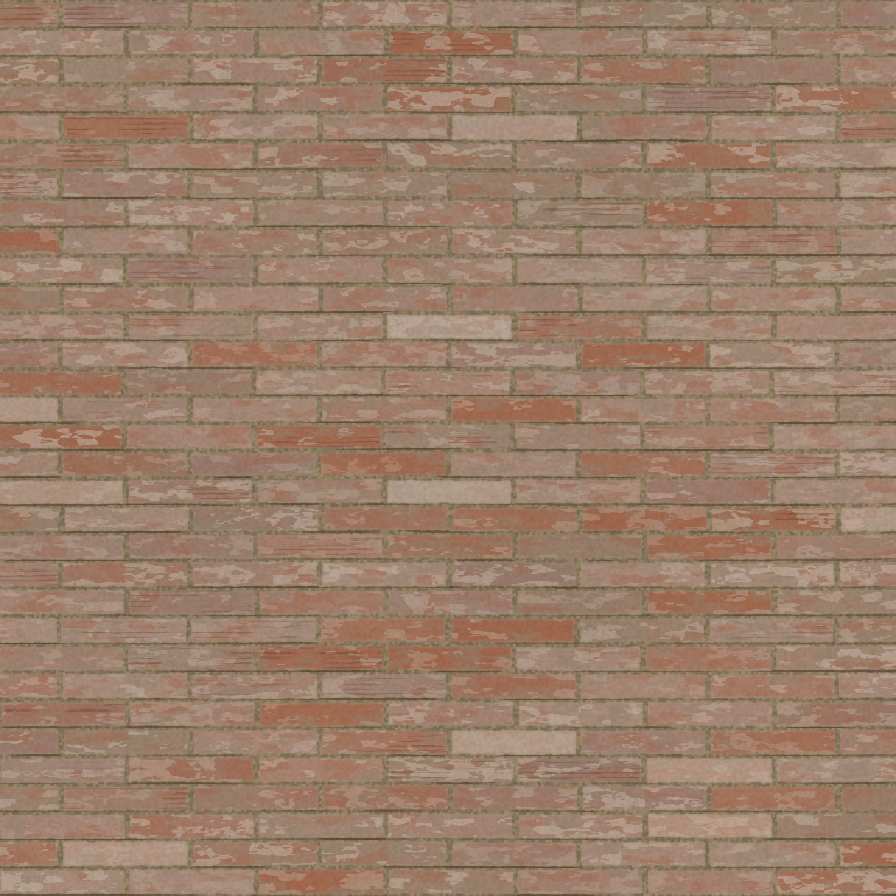
Give the GLSL for this texture, as a Shadertoy shader.

```glsl
const float ROWS = 32.0;
const float COLUMNS = 6.92;
const vec2 PITCH = vec2(1.0 / COLUMNS, 1.0 / ROWS);

const vec3 PINK   = vec3(0.625, 0.505, 0.445);
const vec3 PALE   = vec3(0.670, 0.590, 0.530);
const vec3 OLIVE  = vec3(0.570, 0.500, 0.420);
const vec3 RED    = vec3(0.620, 0.400, 0.300);
const vec3 MAUVE  = vec3(0.570, 0.465, 0.425);
const vec3 LIME   = vec3(0.735, 0.665, 0.600);
const vec3 MORTAR = vec3(0.530, 0.465, 0.360);
const vec3 SHADOW = vec3(0.360, 0.280, 0.190);

float hash(vec2 p) {
    vec3 q = fract(p.xyx * 0.1031);
    q += dot(q, q.yzx + 33.33);
    return fract((q.x + q.y) * q.z);
}

// Cellular noise: random cell values blended by distance to their points
float cellular(vec2 p, float sharpness) {
    vec2 cell = floor(p);
    float sum = 0.0, total = 0.0;
    for (int j = -1; j <= 1; j++) {
        for (int i = -1; i <= 1; i++) {
            vec2 id = cell + vec2(i, j);
            vec2 offset = id + 0.2 + 0.6 * vec2(hash(id), hash(id + 41.0)) - p;
            float weight = exp(-sharpness * dot(offset, offset));
            sum += weight * hash(id + 83.0);
            total += weight;
        }
    }
    return sum / total;
}

float layeredCells(vec2 p, float sharpness) {
    return 0.55 * cellular(p, sharpness)
         + 0.30 * cellular(p * 2.1 + 19.0, sharpness)
         + 0.15 * cellular(p * 4.3 + 57.0, sharpness);
}

float layeredSines(float x, float seed) {
    return 0.5 * sin(x + seed) + 0.3 * sin(2.3 * x + 2.0 * seed) + 0.2 * sin(5.1 * x + 3.0 * seed);
}

float roundedBox(vec2 p, vec2 halfSize, float radius) {
    vec2 q = abs(p) - halfSize + radius;
    return length(max(q, 0.0)) + min(max(q.x, q.y), 0.0) - radius;
}

vec3 brickColor(vec2 id, vec2 local, float edge) {
    vec2 seed = id * vec2(13.0, 29.0) + 200.0;
    float clouds = layeredCells(local * vec2(28.0, 75.0) + seed, 9.0);
    float smears = layeredCells(local * vec2(42.0, 110.0) + seed + 301.0, 16.0);

    // Fired tone of each brick
    vec3 color = mix(PINK, PALE, 0.75 * hash(id + 3.0));
    color = mix(color, OLIVE, 0.75 * smoothstep(0.55, 1.0, hash(id + 11.0)));
    color = mix(color, MAUVE, 0.7 * smoothstep(0.7, 1.0, hash(id + 23.0)));
    float fired = smoothstep(0.5, 1.0, hash(id + 37.0));
    color = mix(color, RED, 0.85 * fired * fired + 0.12);

    // Cloudy stains
    color = mix(color, RED, 0.45 * smoothstep(0.52, 0.78, clouds));
    color = mix(color, OLIVE, 0.5 * smoothstep(0.44, 0.22, clouds));

    // Lime smears, stronger towards the ends
    float ends = smoothstep(0.2, 0.5, abs(local.x) / PITCH.x);
    float threshold = 0.72 - 0.2 * hash(id + 53.0) - 0.07 * ends;
    float lime = smoothstep(threshold, threshold + 0.07, smears);
    color = mix(color, LIME, lime * (0.25 + 0.4 * hash(id + 61.0)));
    color = mix(color, LIME, 0.55 * step(0.95, hash(id + 67.0)));

    // Drag streaks on some bricks
    float bend = 0.5 * layeredSines(local.x * 60.0, seed.x);
    float streak = layeredSines(local.y * 1100.0 + bend, seed.y);
    float patchy = smoothstep(0.4, 0.65, cellular(local * vec2(22.0, 130.0) + seed, 9.0));
    float streaked = smoothstep(0.78, 0.9, hash(id + 79.0));
    color *= 1.0 - 0.16 * streaked * patchy * smoothstep(0.0, 0.6, streak);

    // Dusty rim and mortar residue
    float rim = smoothstep(-0.0035, 0.0, edge);
    return mix(color, mix(OLIVE, PALE, 0.4), rim * (0.2 + 0.5 * smears));
}

void mainImage(out vec4 fragColor, in vec2 fragCoord) {
    vec2 uv = fragCoord / iResolution.xy;
    float pixel = 1.0 / iResolution.y;

    // Slightly uneven courses in running bond, counted from the top
    float depth = 1.0 - uv.y;
    float sag = (depth - 0.36) / 0.18;
    depth -= 0.0055 * exp(-sag * sag) + 0.0005 * layeredSines(uv.x * 9.0, 1.0);
    float row = floor(depth * ROWS);
    float start = 0.068 + 0.5 * PITCH.x * mod(row, 2.0) + 0.004 * (hash(vec2(row, 7.0)) - 0.5);
    float along = (uv.x - start) * COLUMNS;
    vec2 id = vec2(floor(along) + 20.0, row + 20.0);
    vec2 local = vec2(fract(along) - 0.5, 0.5 - fract(depth * ROWS)) * PITCH;

    // Brick outline with small shifts and worn edges
    vec2 shifted = local - 0.0012 * (vec2(hash(id + 5.0), hash(id + 9.0)) - 0.5);
    vec2 halfSize = 0.5 * PITCH - vec2(0.0027, 0.0021) - 0.0005 * hash(id + 15.0);
    float wear = 0.0014 * (cellular(uv * 130.0, 9.0) - 0.5);
    float edge = roundedBox(shifted, halfSize, 0.0018) + wear;
    float mask = smoothstep(0.8 * pixel, -0.8 * pixel, edge);

    // Mortar, shaded beneath each brick
    float grain = cellular(uv * 320.0, 7.0) - 0.5;
    vec3 mortar = MORTAR * (1.0 + 0.22 * grain);
    float below = smoothstep(0.0, -0.001, shifted.y + halfSize.y);
    float shade = below * smoothstep(0.3, 0.75, cellular(uv * vec2(14.0, 64.0), 9.0));
    mortar = mix(mortar, SHADOW, shade * (0.4 + 0.5 * hash(id + 91.0)));

    vec3 color = mix(mortar, brickColor(id, local, edge), mask);
    color *= 1.0 + 0.07 * grain + 0.04 * (cellular(uv * 4.0 + 9.0, 5.0) - 0.5);
    fragColor = vec4(color, 1.0);
}
```
